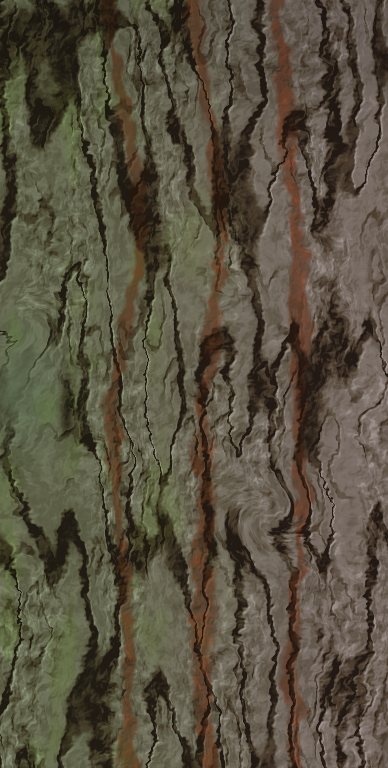
A Shadertoy shader for this texture:

```glsl
const vec3 SHADOW = vec3(0.13, 0.10, 0.075);
const vec3 UMBER = vec3(0.29, 0.24, 0.17);
const vec3 BARK = vec3(0.38, 0.35, 0.28);
const vec3 GREY = vec3(0.46, 0.43, 0.37);
const vec3 PALE = vec3(0.59, 0.57, 0.51);
const vec3 RUST = vec3(0.37, 0.20, 0.11);
const vec3 LICHEN = vec3(0.39, 0.42, 0.34);

vec2 gradient(vec2 cell) {
    float a = 6.2832 * fract(sin(dot(cell, vec2(127.1, 311.7))) * 43758.5);
    return vec2(cos(a), sin(a));
}

float gradientNoise(vec2 p) {
    vec2 i = floor(p), f = fract(p);
    vec2 u = f * f * f * (f * (f * 6.0 - 15.0) + 10.0);
    vec2 e = vec2(1.0, 0.0);
    float low = mix(dot(gradient(i), f), dot(gradient(i + e), f - e), u.x);
    float high = mix(dot(gradient(i + e.yx), f - e.yx),
                     dot(gradient(i + 1.0), f - 1.0), u.x);
    return mix(low, high, u.y);
}

float fbm(vec2 p) {
    float sum = 0.0, amp = 1.0;
    for (int i = 0; i < 3; i++) {
        sum += amp * gradientNoise(p);
        p = p * 2.03 + 17.3;
        amp *= 0.65;
    }
    return sum;
}

// Thin line along the zero crossings of a noise value
float crackLine(float n, float width) {
    return 1.0 - smoothstep(width * 0.35, width, abs(n));
}

float blob(vec2 p, vec2 centre, vec2 radius) {
    vec2 d = (p - centre) / radius;
    return exp(-dot(d, d));
}

// Rotate the grain around a knot
vec2 twist(vec2 p, vec2 centre, vec2 radius, float angle) {
    float a = angle * blob(p, centre, radius);
    float c = cos(a), s = sin(a);
    return centre + mat2(c, s, -s, c) * (p - centre);
}

vec2 warpGrain(vec2 p) {
    p = twist(p, vec2(0.35, 0.33), vec2(0.045, 0.03), 1.5);
    p = twist(p, vec2(0.02, 0.58), vec2(0.04, 0.03), -1.3);
    p.x += 0.035 * gradientNoise(p * vec2(5.0, 3.5) + 3.1);
    p.x += 0.013 * gradientNoise(p * vec2(18.0, 17.0) + 8.7);
    return p + 0.006 * vec2(fbm(p * 48.0), fbm(p * 42.0 + 31.0));
}

// x: deep furrows, y: small fissures, z: flaky grain
vec3 barkLayers(vec2 p) {
    vec2 q = warpGrain(p);
    float width = 0.11 + 0.26 * gradientNoise(p * vec2(13.0, 6.0) + 5.0);
    float furrow = crackLine(gradientNoise(q * vec2(21.0, 3.6)), max(width, 0.025));
    float broken = smoothstep(-0.12, 0.2, gradientNoise(p * vec2(15.0, 8.0) + 40.0));
    float fissure = broken * crackLine(gradientNoise(q * vec2(42.0, 14.0) + 9.0), 0.11);
    float rough = smoothstep(-0.25, 0.25, gradientNoise(q * vec2(16.0, 4.0) + 60.0));
    float grain = fbm(q * vec2(78.0, 50.0)) * mix(0.45, 1.15, rough);
    return vec3(furrow, fissure, grain);
}

float height(vec3 layers) {
    return dot(layers, vec3(-0.32, -0.16, 0.17));
}

// Rust-coloured inner bark in wandering vertical bands
float rustBands(vec2 p) {
    float x = p.x + 0.055 * gradientNoise(vec2(p.x * 3.0, p.y * 2.6) + 12.0)
            + 0.012 * fbm(p * vec2(26.0, 20.0));
    float d = abs(fract(x / 0.11) - 0.5) * 0.11;
    float width = 0.010 + 0.014 * gradientNoise(p * vec2(9.0, 7.0) + 22.0);
    float inside = smoothstep(0.09, 0.13, p.x) * (1.0 - smoothstep(0.41, 0.45, p.x));
    return inside * (1.0 - smoothstep(width * 0.5, width + 0.004, d));
}

vec3 barkColour(float tone) {
    vec3 c = mix(SHADOW, UMBER, smoothstep(0.0, 0.3, tone));
    c = mix(c, BARK, smoothstep(0.28, 0.5, tone));
    c = mix(c, GREY, smoothstep(0.5, 0.72, tone));
    return mix(c, PALE, smoothstep(0.7, 1.05, tone));
}

void mainImage(out vec4 fragColor, in vec2 fragCoord) {
    vec2 p = fragCoord / iResolution.y;
    float side = p.x * iResolution.y / iResolution.x;

    // Relief lit from the upper left
    vec3 layers = barkLayers(p);
    float slope = height(layers) - height(barkLayers(p + vec2(-0.002, 0.002)));
    float patchy = fbm(p * vec2(12.0, 5.0) + 70.0);
    float smoothBark = blob(p, vec2(0.025, 0.49), vec2(0.055, 0.085));
    float depth = 1.0 - 0.75 * smoothBark;

    float tone = 0.61 + 0.14 * patchy + 0.05 * side;
    tone += depth * (0.36 * layers.z + 0.85 * slope);
    tone -= depth * (0.50 * layers.x + 0.26 * layers.y);
    tone -= 0.6 * blob(p, vec2(0.088, 0.47), vec2(0.009, 0.045));
    vec3 colour = barkColour(tone);

    // Rust, moss and lichen tints
    float rust = rustBands(p) * (0.65 + 0.5 * layers.z);
    vec3 rustShade = RUST * clamp(0.45 + 0.9 * tone, 0.4, 1.25);
    colour = mix(colour, rustShade, clamp(rust, 0.0, 0.85));
    colour = mix(colour, LICHEN * (0.55 + 0.7 * tone), 0.65 * smoothBark);
    float moss = smoothstep(0.0, 0.5, patchy) * (1.0 - smoothstep(0.4, 0.7, side));
    colour *= mix(vec3(1.0), vec3(0.93, 0.99, 0.82), moss);
    colour *= mix(vec3(0.93, 1.03, 0.94), vec3(1.03, 0.99, 1.07), smoothstep(0.1, 0.9, side));
    colour *= 1.0 - 0.12 * smoothstep(0.75, 1.0, p.y);

    fragColor = vec4(clamp(colour, 0.0, 1.0), 1.0);
}
```
